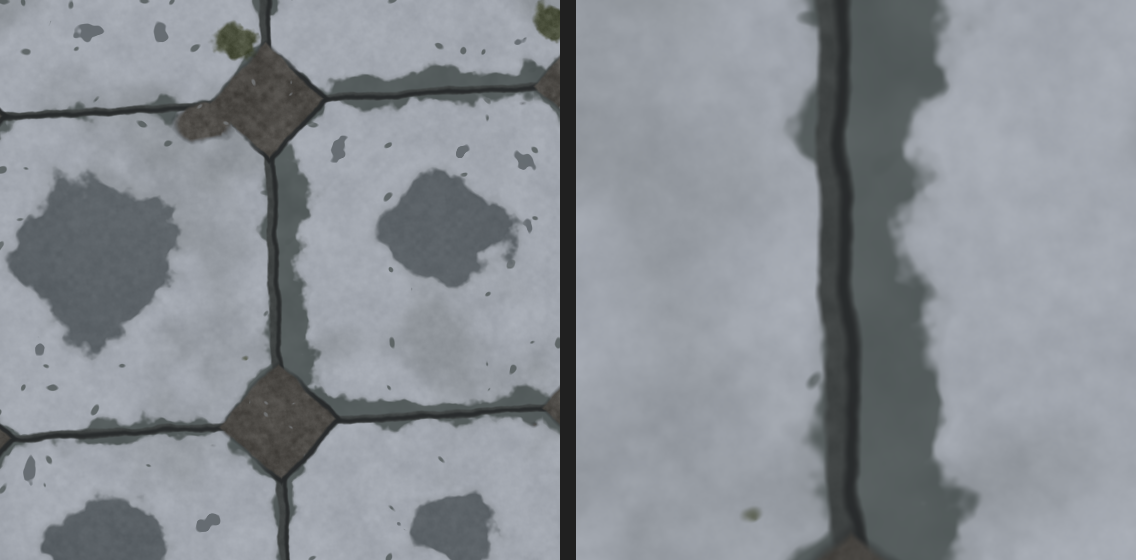
Left, the full canvas; right, a detail of the centre.
Give the GLSL for this texture, as a Shadertoy shader.

```glsl
#define PITCH 0.573
#define ORIGIN vec2(0.499, 0.245)
#define DIAMOND 0.104
#define JOINT 0.0095
#define ROUGHNESS 0.012
#define STAIN 0.108
#define GRAIN 0.05

const vec3 CONCRETE = vec3(0.635, 0.655, 0.688);
const vec3 WEATHERED = vec3(0.53, 0.55, 0.57);
const vec3 DAMP = vec3(0.36, 0.385, 0.405);
const vec3 GRIME = vec3(0.31, 0.34, 0.34);
const vec3 SOIL = vec3(0.295, 0.285, 0.27);
const vec3 MOSS = vec3(0.24, 0.26, 0.17);
const vec3 FILLER = vec3(0.25, 0.265, 0.265);
const vec3 CRACK = vec3(0.15, 0.16, 0.165);

float hash(vec2 p) {
    return fract(sin(dot(p, vec2(127.1, 311.7))) * 43758.5453);
}

float noise(vec2 p) {
    vec2 i = floor(p), f = fract(p);
    f = f * f * (3.0 - 2.0 * f);
    return mix(mix(hash(i), hash(i + vec2(1, 0)), f.x),
               mix(hash(i + vec2(0, 1)), hash(i + vec2(1, 1)), f.x), f.y);
}

float fbm(vec2 p) {
    float sum = 0.0, amp = 0.533;
    for (int i = 0; i < 4; i++) {
        sum += amp * noise(p);
        p = mat2(1.6, 1.2, -1.2, 1.6) * p + 7.3;
        amp *= 0.5;
    }
    return sum;
}

// Coverage of the inside of a signed distance
float cover(float d, float soft) {
    soft = max(soft, 0.8 / iResolution.y);
    return 1.0 - smoothstep(-soft, soft, d);
}

// Sparse elongated chips, one at most per grid cell
float specks(vec2 p, float cells, float chance) {
    vec2 g = p * cells, id = floor(g);
    vec2 v = g - id - 0.35 - 0.3 * vec2(hash(id + 3.1), hash(id + 8.7));
    float angle = 6.283 * hash(id + 5.3);
    v = mat2(cos(angle), sin(angle), -sin(angle), cos(angle)) * v;
    float radius = mix(0.08, 0.23, hash(id + 1.9));
    float d = length(v * vec2(1.0, 1.8)) - radius + 0.2 * (noise(p * 90.0) - 0.5);
    return step(hash(id + 12.4), chance) * cover(d / cells, 0.003);
}

void mainImage(out vec4 fragColor, in vec2 fragCoord) {
    vec2 p = fragCoord / iResolution.y;
    float broad = fbm(p * 5.0), rough = fbm(p * 24.0 + 4.0), fine = fbm(p * 95.0);
    vec2 wobble = vec2(rough, fbm(p * 24.0 + 31.0)) - 0.5;

    // Slightly skewed grid: tile indices and offset from the nearest crossing
    mat2 grid = mat2(PITCH, 0.033, -0.02, PITCH);
    vec2 q = inverse(grid) * (p + ROUGHNESS * wobble - ORIGIN);
    vec2 tile = floor(q), crossing = round(q);
    vec2 d = (q - crossing) * PITCH;
    vec2 a = abs(d);

    // Concrete face with mottling and chips
    vec3 color = mix(CONCRETE, WEATHERED, 0.75 * smoothstep(0.52, 0.78, broad));
    color += 0.06 * (rough - 0.5) + GRAIN * (fine - 0.5);
    color = mix(color, DAMP, 0.85 * specks(p, 9.0, 0.2));
    color = mix(color, GRIME, 0.8 * specks(p + 0.37, 23.0, 0.13));

    // Damp patch in each tile, shrinking away from the middle row
    vec2 center = vec2(0.015 + 0.04 * tile.x, 0.03 - 0.05 * tile.y);
    vec2 v = (fract(q) - 0.5) * PITCH - center;
    float size = STAIN - 0.036 * tile.x - 0.035 * tile.y * (2.0 * tile.y + 1.0);
    float patchDist = length(v * vec2(1.0, 1.0 + 0.4 * tile.y * tile.y)) - size;
    patchDist += 0.11 * (fbm(p * 13.0 + 2.0) - 0.5) + 0.04 * (rough - 0.5);
    color = mix(color, WEATHERED, 0.55 * cover(patchDist - 0.008, 0.016));
    vec3 damp = DAMP + 0.05 * (broad - 0.5) + GRAIN * (fine - 0.5);
    color = mix(color, damp, cover(patchDist, 0.007));

    // Grime creeping from the joints, wider on one side of some of them
    float wideX = 0.046 * step(0.0, d.x) * step(mod(tile.y, 2.0), 0.5);
    float wideY = 0.022 * step(0.0, d.y) * step(mod(tile.x, 2.0), 0.5);
    float creep = 0.07 * (fbm(p * 17.0 + 9.0) - 0.5) + 0.03 * (rough - 0.5);
    float grimeDist = min(a.x - wideX, a.y - wideY) - 0.011 + creep;
    float diamond = a.x + a.y - DIAMOND * mix(0.92, 1.05, hash(crossing + 2.0));
    grimeDist = min(grimeDist, diamond - 0.012 + creep);
    vec3 grime = GRIME + 0.07 * (rough - 0.5);
    color = mix(color, WEATHERED, 0.5 * cover(grimeDist - 0.006, 0.008));
    color = mix(color, grime, 0.92 * cover(grimeDist, 0.005));

    // Moss clumps above the upper crossings
    float clump = length(d - vec2(-0.055, 0.115)) - 0.035 * step(0.5, crossing.y);
    clump += 0.06 * (rough - 0.5);
    color = mix(color, MOSS + 0.2 * (fine - 0.5), 0.85 * cover(clump, 0.007));

    // Joints: grey filler with a dark crack along one edge
    float joint = min(a.x - JOINT, a.y - 0.7 * JOINT);
    float crack = min(abs(d.x - 0.6 * JOINT), abs(d.y + 0.2 * JOINT)) - 0.0035;
    color = mix(color, FILLER + 0.06 * (fine - 0.5), cover(joint, 0.0025));
    color = mix(color, CRACK, 0.9 * cover(crack, 0.003));

    // Soil diamonds, one spilling sideways, with a shaded rim and pebbles
    float spill = length((d - vec2(-0.118, -0.03)) * vec2(0.8, 1.1));
    spill -= 0.038 * step(abs(crossing.x), 0.5) * step(0.5, crossing.y);
    float soilDist = min(diamond, spill + 0.02 * (rough - 0.5));
    float shade = smoothstep(-0.03, 0.05, d.x - 0.5 * d.y);
    color = mix(color, CRACK, mix(0.35, 0.95, shade) * cover(soilDist - 0.005, 0.004));
    vec3 soil = SOIL + 0.1 * (rough - 0.5) + 0.13 * (fine - 0.5);
    soil = mix(soil, WEATHERED, 0.55 * specks(p + 0.61, 42.0, 0.14));
    color = mix(color, soil, cover(soilDist + 0.007 * shade, 0.004));

    fragColor = vec4(clamp(color, 0.0, 1.0), 1.0);
}
```
